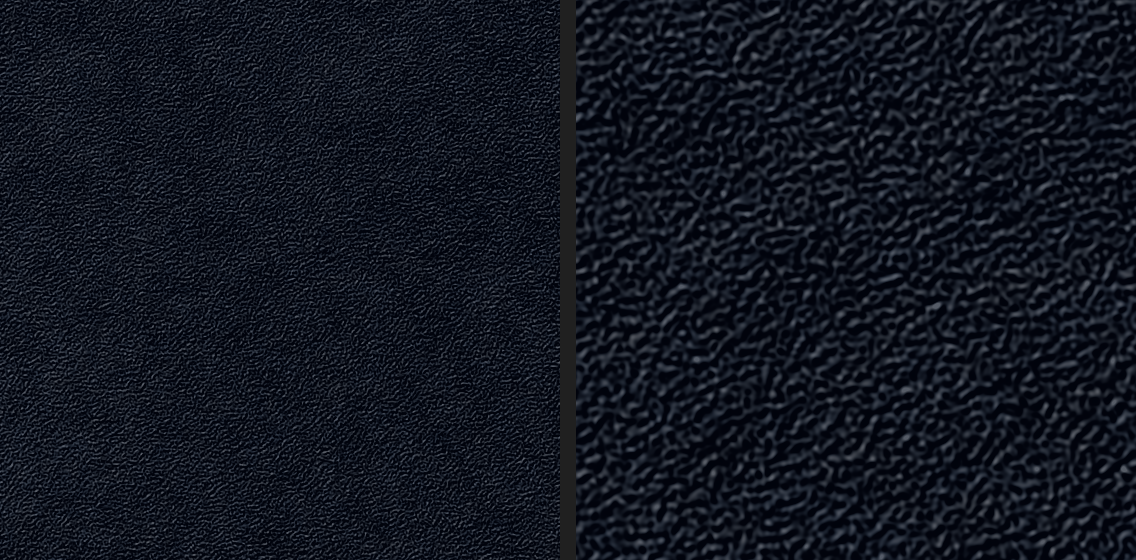
Left: the whole. Right: its middle third, enlarged.
Give the GLSL for this texture, as a WebGL 1 fragment shader.

```glsl
precision highp float;
// Dark navy crepe cloth: short, broken raised threads over near-black gaps.
// Oriented wave packets are scattered on a jittered grid and summed into a
// bell-shaped height field, which a soft threshold turns into cloth colours.

uniform vec2 u_resolution;

const float TAU = 6.2831853;
const vec3 GAP_COLOR = vec3(0.001, 0.010, 0.046);
const vec3 THREAD_COLOR = vec3(0.25, 0.27, 0.31);
const vec3 MIDTONE_TINT = vec3(-0.004, 0.005, 0.010);

float hash(vec2 p) {
  vec3 q = fract(p.xyx * vec3(0.1031, 0.1030, 0.0973));
  q += dot(q, q.yzx + 33.33);
  return fract((q.x + q.y) * q.z);
}

// Smooth value noise in the range -1 to 1.
float slowNoise(vec2 p) {
  vec2 cell = floor(p);
  vec2 f = fract(p);
  f = f * f * (3.0 - 2.0 * f);
  float low = mix(hash(cell), hash(cell + vec2(1.0, 0.0)), f.x);
  float high = mix(hash(cell + vec2(0.0, 1.0)), hash(cell + 1.0), f.x);
  return mix(low, high, f.y) * 2.0 - 1.0;
}

// One thread bump: a wave across its direction inside a soft envelope.
float wavePacket(vec2 offset, float angle, float phase, vec2 size, float period) {
  vec2 along = vec2(cos(angle), sin(angle));
  vec2 q = vec2(dot(offset, along), dot(offset, vec2(-along.y, along.x)));
  vec2 e = q / size;
  return exp(-dot(e, e)) * cos(TAU * (q.y / period + phase));
}

// Sum of nearby packets, scaled to roughly unit variance.
float threadField(vec2 p, float angle, float spread, vec2 size, float period) {
  vec2 home = floor(p);
  float sum = 0.0;
  for (int j = -2; j <= 2; j++) {
    for (int i = -2; i <= 2; i++) {
      vec2 cell = home + vec2(float(i), float(j));
      vec2 center = cell + vec2(hash(cell + 17.3), hash(cell + 71.9));
      float turn = spread * (hash(cell + 131.7) * 2.0 - 1.0);
      sum += wavePacket(p - center, angle + turn, hash(cell + 211.1), size, period);
    }
  }
  float variance = size.x * size.y * TAU / 8.0;
  return sum / sqrt(variance);
}

// Clamps negative values to zero with a rounded knee.
float softFloor(float x, float knee) {
  return 0.5 * (x + sqrt(x * x + knee * knee));
}

void main() {
  vec2 uv = gl_FragCoord.xy / min(u_resolution.x, u_resolution.y);

  // The weave direction drifts slowly across the cloth.
  float angle = 0.48 + 0.16 * slowNoise(uv * 5.0 + 40.0) - 0.1 * (uv.x - 0.5);

  // Short main threads, broken up by finer fibres in every direction.
  float threads = threadField(uv * 155.0 + 20.0, angle, 0.65, vec2(0.88, 0.75), 1.3);
  float fibres = threadField(uv * 200.0 + 60.0, angle, 1.57, vec2(0.75, 0.75), 1.3);
  float height = 0.8 * threads + 0.6 * fibres;

  // Clumps and mottling, and a slight falloff of light to the right.
  float clumps = 0.2 * slowNoise(uv * 48.0 + 3.0) + 0.14 * slowNoise(uv * 22.0 + 9.0);
  height += clumps + 0.11 * slowNoise(uv * 8.0) - 0.2 * (uv.x - 0.5);

  float tone = min(softFloor(0.2 + 0.39 * height, 0.09), 1.35);
  vec3 color = mix(GAP_COLOR, THREAD_COLOR, tone);
  color += MIDTONE_TINT * 4.0 * tone * max(1.0 - tone, 0.0);

  // Small shifts between bluer and greyer yarn.
  color += vec3(-0.006, 0.0, 0.008) * slowNoise(uv * 60.0 + 5.0) * min(tone * 2.0, 1.0);
  gl_FragColor = vec4(color, 1.0);
}
```
